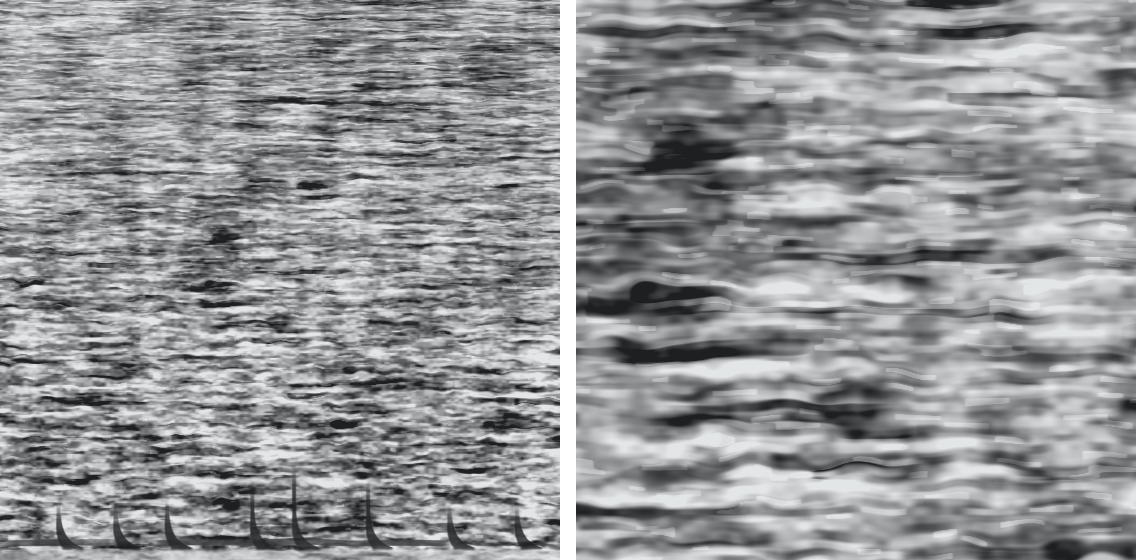
Left: the whole. Right: its middle third, enlarged.
Give the GLSL for this texture, as a WebGL 2 fragment shader.

```glsl
#version 300 es
precision highp float;
// Grey, weathered rows of broken horizontal streaks, fine above and coarse below.
// Row noise on a logarithmic height gives the streaks; blocky patches, dark dashes
// and pale flecks vary them, and a line of curved hooks stands along the lower rim.

uniform vec2 u_resolution;
out vec4 fragColor;

const int HOOK_COUNT = 8;
const float ROW_BOTTOM = 0.0105;  // row height at the lower edge
const float ROW_SHRINK = 0.0065;  // loss of row height towards the top

float hash(vec2 p) {
    return fract(sin(dot(p, vec2(127.1, 311.7))) * 43758.55);
}

float valueNoise(vec2 p) {
    vec2 cell = floor(p);
    vec2 f = fract(p);
    f = f * f * (3.0 - 2.0 * f);
    float low = mix(hash(cell), hash(cell + vec2(1.0, 0.0)), f.x);
    float high = mix(hash(cell + vec2(0.0, 1.0)), hash(cell + vec2(1.0, 1.0)), f.x);
    return mix(low, high, f.y);
}

// One row of noise, shifted sideways so that neighbouring rows do not line up
float rowNoise(float x, float row) {
    float shifted = x + 17.0 * hash(vec2(row, 4.7));
    float cell = floor(shifted);
    float blend = smoothstep(0.2, 0.8, fract(shifted));
    return mix(hash(vec2(cell, row)), hash(vec2(cell + 1.0, row)), blend);
}

float streaks(float x, float v) {
    float row = floor(v);
    float blend = smoothstep(0.22, 0.78, fract(v));
    return mix(rowNoise(x, row), rowNoise(x, row + 1.0), blend);
}

// Height counted in rows that grow thinner upwards
float rowCoordinate(float y) {
    return -log(ROW_BOTTOM - ROW_SHRINK * y) / ROW_SHRINK;
}

// Upright stem that bends to the right into a thick foot
float hook(vec2 p, float stemX, float top) {
    float bend = 0.026 * exp(-max(p.y - 0.022, 0.0) / 0.015);
    float slope = bend / 0.015;
    float dist = abs(p.x - stemX - bend) / sqrt(1.0 + slope * slope);
    float width = mix(0.0095, 0.0035, smoothstep(0.02, 0.09, p.y));
    float ends = smoothstep(0.015, 0.022, p.y) * (1.0 - smoothstep(top - 0.06, top, p.y));
    return ends * (1.0 - smoothstep(width - 0.002, width + 0.002, dist));
}

float hookRow(vec2 p) {
    float cover = 0.0;
    for (int i = 0; i < HOOK_COUNT; i++) {
        float n = float(i);
        float jitter = hash(vec2(n, 8.3));
        float stemX = (n + 0.45 + 0.45 * jitter) * 0.118;
        float rise = hash(vec2(n, 2.9));
        cover = max(cover, hook(p, stemX, 0.11 + 0.07 * rise * rise));
    }
    return cover;
}

// Soft rectangular stains and upright bands
float stains(vec2 p) {
    float blocks = smoothstep(0.25, 0.75, valueNoise(p * vec2(15.0, 10.0) + 3.1)) - 0.5;
    float bands = valueNoise(vec2(p.x * 34.0, p.y * 5.0 + 21.0)) - 0.5;
    return 0.10 * blocks + mix(0.10, 0.20, p.y) * bands;
}

void main() {
    vec2 p = gl_FragCoord.xy / u_resolution;
    float wave = valueNoise(p * vec2(11.0, 26.0)) - 0.5;
    float crinkle = valueNoise(p * vec2(48.0, 90.0) + 7.0) - 0.5;
    float v = rowCoordinate(p.y) + 0.8 * wave + 0.7 * crinkle;

    // Layered streaks and grain, stronger towards the bottom
    float signal = 0.40 * (streaks(p.x * 7.0, v * 0.75) - 0.5)
                 + 0.44 * (streaks(p.x * 22.0, v + 40.0) - 0.5)
                 + 0.40 * (streaks(p.x * 46.0, v * 1.6) - 0.5)
                 + 0.22 * (valueNoise(p * vec2(130.0, 210.0)) - 0.5);
    float tone = 0.590 + signal * mix(1.18, 0.72, smoothstep(0.1, 0.95, p.y));
    tone += stains(p);

    // Clustered dark dashes, a few long cracks and small pale flecks
    float cluster = smoothstep(0.4, 0.75, valueNoise(p * vec2(9.0, 8.0) + 11.0));
    float dash = smoothstep(0.72, 0.84, streaks(p.x * 15.0 + 5.0, v * 0.65 + 90.0));
    float crack = smoothstep(0.86, 0.94, streaks(p.x * 2.5, v * 0.9 + 170.0));
    float fleck = smoothstep(0.80, 0.92, streaks(p.x * 60.0, v * 1.8 + 260.0));
    tone -= dash * cluster * mix(0.38, 0.20, p.y) + 0.17 * crack;
    tone += 0.15 * fleck;

    // Paler side margins
    float margin = 1.0 - smoothstep(0.060, 0.072, p.x);
    margin += smoothstep(0.935, 0.950, p.x);
    tone += 0.07 * margin;

    // Lower rim: pale strip, broken dark rail and hooks
    float rim = 1.0 - smoothstep(0.012, 0.024, p.y);
    float railDist = abs(p.y - 0.031 - 0.006 * wave);
    float rail = 1.0 - smoothstep(0.004, 0.007, railDist);
    rail *= smoothstep(0.2, 0.5, valueNoise(vec2(p.x * 16.0, 6.5)));
    tone = mix(tone, 0.76 + 0.3 * signal, 0.7 * rim);
    tone = mix(tone, 0.24, 0.8 * rail);
    tone = mix(tone, 0.17 + 0.08 * signal, 0.9 * hookRow(p));

    // Compress the lights softly, then tint slightly cool
    tone -= 0.35 * max(tone - 0.74, 0.0);
    tone = clamp(tone, 0.12, 0.90);
    fragColor = vec4(tone + vec3(-0.008, 0.0, 0.006), 1.0);
}
```
